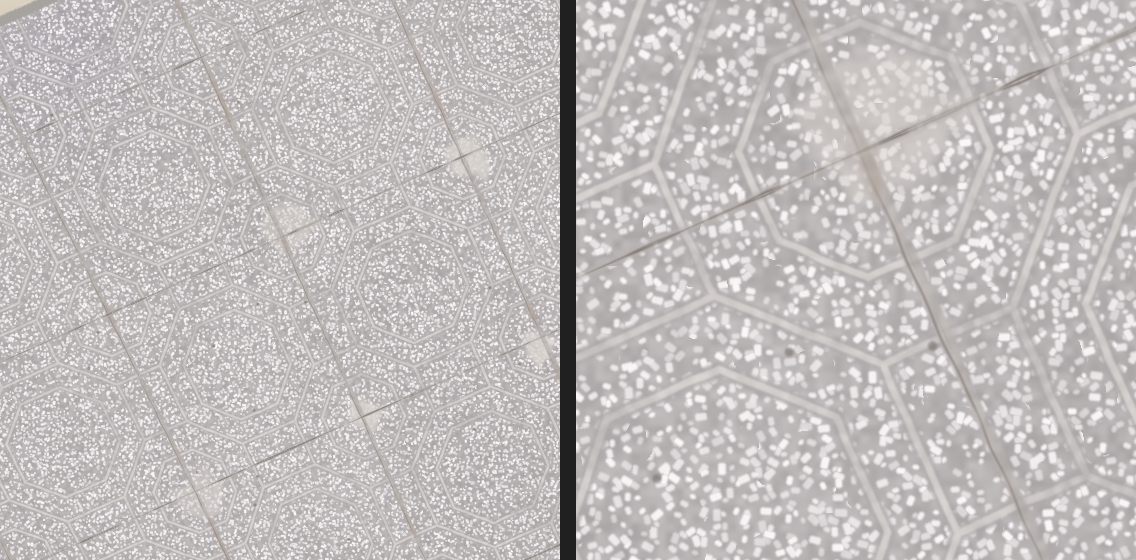
Left, the full canvas; right, a detail of the centre.
A WebGL 1 fragment shader for this texture:

```glsl
precision highp float;

uniform vec2 u_resolution;

#define TILE 0.352
#define ANGLE 0.419
#define ORIGIN vec2(0.504, 0.577)
#define INNER_OCTAGON 0.262
#define OUTER_OCTAGON 0.377
#define CORNER_OCTAGON 0.2
#define SPUR_OFFSET 0.156
#define RIDGE_WIDTH 0.0021
#define CHIP_CELLS 145.0
#define CHIP_DENSITY 0.88
#define CURB_EDGE 1.58

const vec3 CEMENT = vec3(0.715, 0.695, 0.697);
const vec3 CHIP = vec3(0.985, 0.97, 0.975);
const vec3 RIDGE = vec3(0.83, 0.81, 0.80);
const vec3 GROUT = vec3(0.725, 0.705, 0.69);
const vec3 DIRT = vec3(0.47, 0.43, 0.41);
const vec3 RUST = vec3(0.68, 0.61, 0.57);
const vec3 PLASTER = vec3(0.855, 0.835, 0.815);

float hash(vec2 p) {
  return fract(sin(dot(p, vec2(127.1, 311.7))) * 43758.5);
}

float noise(vec2 p) {
  vec2 i = floor(p), f = fract(p);
  f = f * f * (3.0 - 2.0 * f);
  return mix(mix(hash(i), hash(i + vec2(1, 0)), f.x),
             mix(hash(i + vec2(0, 1)), hash(i + 1.0), f.x), f.y);
}

float fbm(vec2 p) {
  return 0.55 * noise(p) + 0.3 * noise(p * 2.1 + 7.3) + 0.15 * noise(p * 4.3 + 3.1);
}

float octagon(vec2 p, float apothem) {
  p = abs(p);
  return max(max(p.x, p.y), (p.x + p.y) * 0.7071) - apothem;
}

float stroke(float dist, float halfWidth, float blur) {
  return 1.0 - smoothstep(halfWidth - blur, halfWidth + blur, abs(dist));
}

// Distance to the raised lines, in tile units
float ridgeDistance(vec2 f) {
  vec2 a = abs(f);
  float outer = octagon(f, OUTER_OCTAGON);
  float d = min(abs(octagon(f, INNER_OCTAGON)), abs(outer));
  d = min(d, abs(octagon(0.5 - a, CORNER_OCTAGON)));
  float spur = max(abs(min(a.x, a.y) - SPUR_OFFSET), OUTER_OCTAGON - max(a.x, a.y));
  return min(d, spur);
}

// Soft angular stone chips, one per jittered cell
float chips(vec2 p, float density, float blur) {
  vec2 cell = floor(p);
  float cover = 0.0;
  for (int y = -1; y <= 1; y++) {
    for (int x = -1; x <= 1; x++) {
      vec2 id = cell + vec2(float(x), float(y));
      vec2 d = p - id - vec2(hash(id), hash(id + 17.3));
      float turn = 6.283 * hash(id + 41.7), c = cos(turn), s = sin(turn);
      d = abs(vec2(c * d.x + s * d.y, c * d.y - s * d.x));
      vec2 size = mix(vec2(0.24, 0.18), vec2(0.54, 0.34), hash(id + 5.9));
      float edge = max(max(d.x - size.x, d.y - size.y), (d.x + d.y - size.x - size.y) * 0.7 + 0.1);
      float shown = step(hash(id + 63.1), density) * mix(0.5, 1.0, hash(id + 29.0));
      cover = max(cover, shown * (1.0 - smoothstep(-blur, blur, edge)));
    }
  }
  return cover;
}

void main() {
  float px = 1.0 / min(u_resolution.x, u_resolution.y);
  vec2 p = gl_FragCoord.xy * px;

  // Tilted tile grid; the left column is laid a little narrow
  vec2 d = p - ORIGIN;
  float c = cos(ANGLE), s = sin(ANGLE);
  vec2 q = vec2(c * d.x + s * d.y, c * d.y - s * d.x) / TILE;
  q.x += 0.04 * (1.0 - q.y) * clamp(q.x, -1.0, 0.0);
  vec2 tile = floor(q), f = fract(q) - 0.5;
  float grime = fbm(p * 9.0), grain = noise(p * 190.0);

  // Cement, tinted per tile and mottled
  vec3 col = CEMENT + 0.015 * (hash(tile + 3.7) - 0.5) + 0.035 * (grime - 0.5) + 0.085 * (grain - 0.5);
  col -= vec3(0.035, 0.027, 0.01) * smoothstep(0.3, 0.0, length(p - vec2(0.1, 0.9)));

  // Ridges with a shaded groove on both sides, worn in places
  vec2 wobble = 0.004 * (vec2(noise(p * 60.0), noise(p * 60.0 + 31.0)) - 0.5);
  float ridgeDist = ridgeDistance(f + wobble) * TILE;
  float ridge = stroke(ridgeDist, RIDGE_WIDTH, max(px * 0.7, 0.0013));
  float groove = stroke(ridgeDist, RIDGE_WIDTH * 2.1, 0.002);
  float wear = mix(0.45, 1.0, smoothstep(0.25, 0.6, fbm(p * 14.0 + 5.0)));

  // Chips gather in clusters and thin out around ridges and joints
  vec2 seam = (0.5 - abs(f)) * TILE + 0.0025 * (noise(p * 45.0) - 0.5);
  float bare = max(groove * 0.75, stroke(seam.x, 0.004, 0.002));
  float cluster = 0.5 * (noise(p * 62.0) - 0.5) + 0.25 * (grime - 0.5);
  float chip = chips(p * CHIP_CELLS, CHIP_DENSITY + cluster, max(0.17, px * CHIP_CELLS * 0.7));
  col = mix(col, CHIP, chip * (1.0 - bare));
  col = mix(col, CEMENT * 0.94, (groove - ridge) * 0.5);
  col = mix(col, RIDGE + 0.06 * (grain - 0.5), ridge * wear);

  // Sparse dark stones
  vec2 speck = floor(p * 36.0);
  vec2 speckPos = fract(p * 36.0) - 0.25 - 0.5 * vec2(hash(speck + 8.0), hash(speck + 9.0));
  float stone = step(0.982, hash(speck + 21.0)) * (1.0 - smoothstep(0.04, 0.15, length(speckPos)));
  col = mix(col, DIRT, stone * 0.6);

  // Plaster patches on worn corners
  vec2 corner = floor(q + 0.5);
  vec2 shift = 0.1 * (vec2(hash(corner + 2.0), hash(corner + 4.0)) - 0.5);
  float radius = 0.05 + 0.09 * hash(corner + 6.0) + 0.12 * (fbm(p * 30.0) - 0.5);
  float patchMask = 1.0 - smoothstep(radius - 0.02, radius + 0.02, length(q - corner - shift));
  patchMask *= smoothstep(-1.5, 1.0, corner.x - corner.y);
  col = mix(col, PLASTER + 0.1 * (fbm(p * 40.0) - 0.5), patchMask * 0.8);

  // Joints: pale ones upright, thin dark ones across, both interrupted
  float broken = smoothstep(0.3, 0.65, fbm(p * 28.0 + 11.0));
  float soft = max(px * 0.7, 0.0011);
  col = mix(col, GROUT + 0.08 * (grain - 0.5), stroke(seam.x, 0.0036, 0.0018) * 0.8);
  col = mix(col, RUST, stroke(seam.x, 0.005, 0.005) * smoothstep(0.5, 0.75, fbm(p * 16.0 + 20.0)) * 0.45);
  float flank = seam.x * sign(f.x) - 0.002;
  col = mix(col, DIRT, stroke(flank, 0.0007, soft) * mix(0.12, 0.55, broken));
  col = mix(col, GROUT, stroke(seam.y, 0.0028, 0.0015) * 0.55);
  col = mix(col, DIRT, stroke(seam.y, 0.0007, soft) * mix(0.3, 0.85, broken));

  // Curb beyond the paving edge
  float curb = (q.y - CURB_EDGE) * TILE;
  col = mix(col, GROUT * 0.9, stroke(curb, 0.009, 0.003));
  col = mix(col, PLASTER * vec3(1.04, 1.02, 0.96) + 0.2 * (grime - 0.5), smoothstep(0.007, 0.012, curb));

  gl_FragColor = vec4(clamp(col, 0.0, 1.0), 1.0);
}
```
